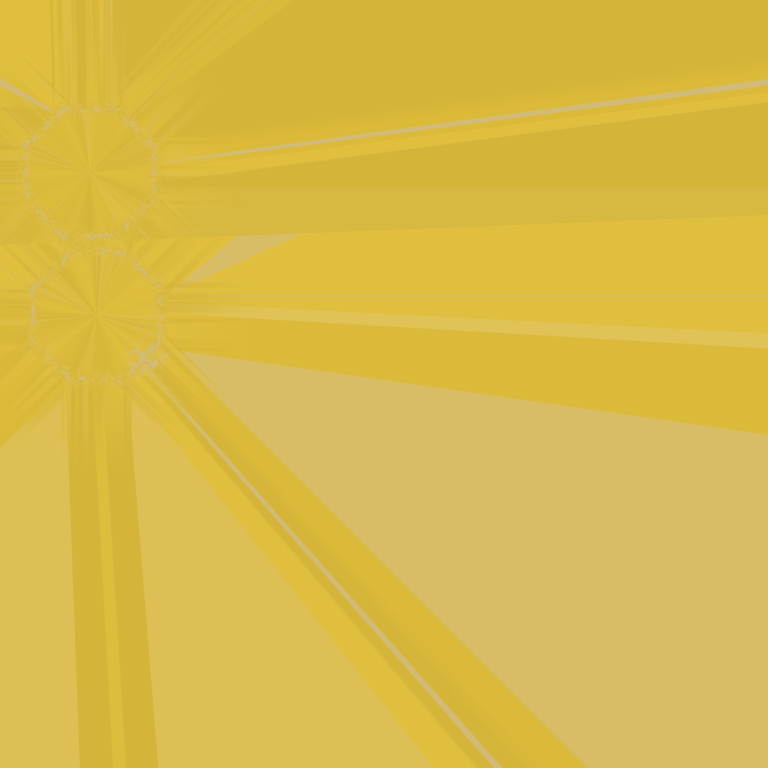
Reproduce this background procedurally as a WebGL 1 fragment shader.

```glsl
precision highp float;
// Golden sunburst: two faceted eight-sided rings at the left throw wide, flat
// beams across the canvas. Beams are tapered strips painted over half-plane
// sectors; value noise gives the streaked arms and the crumbled ring rims.
uniform vec2 u_resolution;

#define UPPER_CENTER vec2(0.117, 0.775)
#define LOWER_CENTER vec2(0.126, 0.589)
#define RING_RADIUS 0.083
#define RIM_WIDTH 0.013
#define ARM_WIDTH 0.046
#define ARM_REACH 0.22
#define SHADE vec3(0.835, 0.710, 0.222)
#define GOLD vec3(0.863, 0.729, 0.222)
#define BRIGHT vec3(0.878, 0.749, 0.243)
#define HONEY vec3(0.867, 0.749, 0.333)
#define TAN vec3(0.843, 0.741, 0.396)
#define PALE vec3(0.825, 0.735, 0.475)

float hash(vec2 p) {
  vec3 q = fract(p.xyx * vec3(0.1031, 0.1030, 0.0973));
  q += dot(q, q.yzx + 33.33);
  return fract((q.x + q.y) * q.z);
}

float noise(vec2 p) {
  vec2 i = floor(p), f = fract(p);
  f = f * f * (3.0 - 2.0 * f);
  return mix(mix(hash(i), hash(i + vec2(1, 0)), f.x),
             mix(hash(i + vec2(0, 1)), hash(i + vec2(1, 1)), f.x), f.y);
}

float smoothEdge(float d) {
  float aa = 0.7 / u_resolution.y;
  return smoothstep(-aa, aa, d);
}

// 1 on the left-hand side of the line from a to b
float leftOf(vec2 p, vec2 a, vec2 b) {
  vec2 d = normalize(b - a);
  return smoothEdge(dot(p - a, vec2(-d.y, d.x)));
}

// Tapered strip starting at a: x is the position across it (-1..1), y its mask
vec2 beam(vec2 p, vec2 a, vec2 b, float startWidth, float endWidth) {
  vec2 d = normalize(b - a);
  float along = dot(p - a, d), across = dot(p - a, vec2(-d.y, d.x));
  float w = max(mix(startWidth, endWidth, along / length(b - a)), 0.0005);
  return vec2(across / w, smoothEdge(w - abs(across)) * smoothEdge(along));
}

float band(float u, float lo, float hi) {
  return smoothstep(lo - 0.03, lo + 0.03, u) * (1.0 - smoothstep(hi - 0.03, hi + 0.03, u));
}

vec3 streaks(float u, float seed) {
  float n = noise(vec2(u * 7.0, seed));
  float fine = noise(vec2(u * 19.0, seed + 5.0));
  vec3 c = mix(SHADE, BRIGHT, smoothstep(0.2, 0.8, n));
  return mix(c, HONEY, 0.7 * smoothstep(0.65, 0.9, fine));
}

vec3 upperField(vec2 p) {
  vec3 c = mix(SHADE, mix(SHADE, HONEY, 0.25), smoothEdge(0.7565 - p.y));
  c = mix(c, BRIGHT, smoothEdge(0.068 - p.x) * smoothEdge(p.y - 0.86));
  // rising beam on the right
  vec2 b = beam(p, vec2(0.21, 0.793), vec2(1.0, 0.898), 0.030, 0.030);
  c = mix(c, GOLD, b.y * (1.0 - smoothstep(0.0, 1.0, b.x)));
  b = beam(p, vec2(0.215, 0.776), vec2(1.0, 0.876), 0.011, 0.009);
  c = mix(c, BRIGHT, b.y * band(b.x, -1.1, 0.4));
  b = beam(p, vec2(0.215, 0.789), vec2(1.0, 0.893), 0.002, 0.004);
  c = mix(c, PALE, b.y);
  // streaked beams to the top edge
  b = beam(p, vec2(0.17, 0.87), vec2(0.312, 1.0), 0.024, 0.045);
  c = mix(c, streaks(b.x, 3.0), 0.5 * b.y);
  b = beam(p, vec2(0.110, 0.85), vec2(0.108, 1.0), 0.040, 0.043);
  return mix(c, streaks(b.x, 8.0), b.y);
}

vec3 lowerField(vec2 p) {
  vec2 diagonalStart = vec2(0.198, 0.518), diagonalEnd = vec2(0.66, 0.0);
  float west = leftOf(p, diagonalEnd, diagonalStart);
  vec3 c = mix(BRIGHT, GOLD, leftOf(p, vec2(1.0, 0.556), vec2(0.215, 0.599)));
  c = mix(c, TAN, leftOf(p, vec2(1.0, 0.434), vec2(0.228, 0.544)) * (1.0 - west));
  c = mix(c, HONEY, west * leftOf(p, vec2(0.078, 0.49), vec2(0.0, 0.417)));
  // light beam, hairline and pale wedge on the right
  vec2 b = beam(p, vec2(0.215, 0.599), vec2(1.0, 0.556), 0.007, 0.010);
  c = mix(c, mix(BRIGHT, HONEY, 0.95) + 0.01, b.y);
  c = mix(c, PALE, 0.8 * beam(p, vec2(0.2, 0.6146), vec2(1.0, 0.6146), 0.0008, 0.0008).y);
  c = mix(c, TAN, beam(p, vec2(0.221, 0.618), vec2(0.336, 0.691), 0.001, 0.0195).y);
  // banded diagonal
  b = beam(p, diagonalStart, diagonalEnd, 0.035, 0.074);
  vec3 bands = mix(BRIGHT, SHADE, smoothstep(-0.45, -0.35, b.x));
  bands = mix(bands, GOLD, smoothstep(0.1, 0.6, b.x));
  bands = mix(bands, PALE, band(b.x, -0.17, -0.06));
  c = mix(c, bands, b.y);
  // falling beam
  b = beam(p, vec2(0.125, 0.51), vec2(0.155, 0.0), 0.040, 0.051);
  return mix(c, mix(SHADE, BRIGHT, 0.8 * band(b.x, -0.15, 0.18)), b.y);
}

// Eight short streaked arms, a fan of facets and a crumbled rim
vec3 addRing(vec3 c, vec2 p, vec2 center, float seed) {
  vec2 q = p - center;
  float r = length(q), octagon = 0.0;
  for (int k = 0; k < 8; k++) {
    float angle = float(k) * 0.785398;
    vec2 d = vec2(cos(angle), sin(angle));
    octagon = max(octagon, dot(q, d));
    vec2 arm = beam(p, center, center + d, ARM_WIDTH, ARM_WIDTH);
    float fade = 1.0 - smoothstep(0.4 * ARM_REACH, ARM_REACH, dot(q, d));
    c = mix(c, streaks(arm.x, seed + float(k) * 2.7), 0.75 * arm.y * fade);
  }
  vec2 ray = q / max(r, 0.0001);
  float d = octagon - RING_RADIUS + 0.006 * (noise(ray * 30.0 + seed) - 0.5);
  vec3 fan = mix(SHADE, BRIGHT, noise(ray * 5.0 + seed + 20.0));
  fan = mix(fan, HONEY, 0.6 * smoothstep(0.7, 0.9, noise(ray * 22.0 + seed + 40.0)));
  c = mix(c, fan, smoothEdge(-d));
  float grain = noise(p * 330.0 + seed);
  float rim = 1.0 - smoothstep(0.2 * RIM_WIDTH, RIM_WIDTH, abs(d));
  c = mix(c, mix(SHADE, HONEY, grain), 0.8 * rim);
  float crack = 1.0 - smoothstep(0.0008, 0.0025, abs(d));
  return mix(c, PALE, crack * smoothstep(0.35, 0.7, noise(ray * 9.0 + seed)));
}

void main() {
  vec2 p = gl_FragCoord.xy / u_resolution;
  vec3 upper = addRing(upperField(p), p, UPPER_CENTER, 11.0);
  upper = mix(upper, PALE, beam(p, vec2(0.065, 0.857), vec2(0.0, 0.893), 0.002, 0.004).y);
  vec3 lower = addRing(lowerField(p), p, LOWER_CENTER, 47.0);
  // pale crumbs on the lower ring's outer corner
  float crumbs = 1.0 - smoothstep(0.010, 0.035, distance(p, vec2(0.19, 0.532)));
  lower = mix(lower, PALE, crumbs * smoothstep(0.5, 0.7, noise(p * 260.0)));
  gl_FragColor = vec4(mix(lower, upper, leftOf(p, vec2(0.0, 0.681), vec2(1.0, 0.720))), 1.0);
}
```
